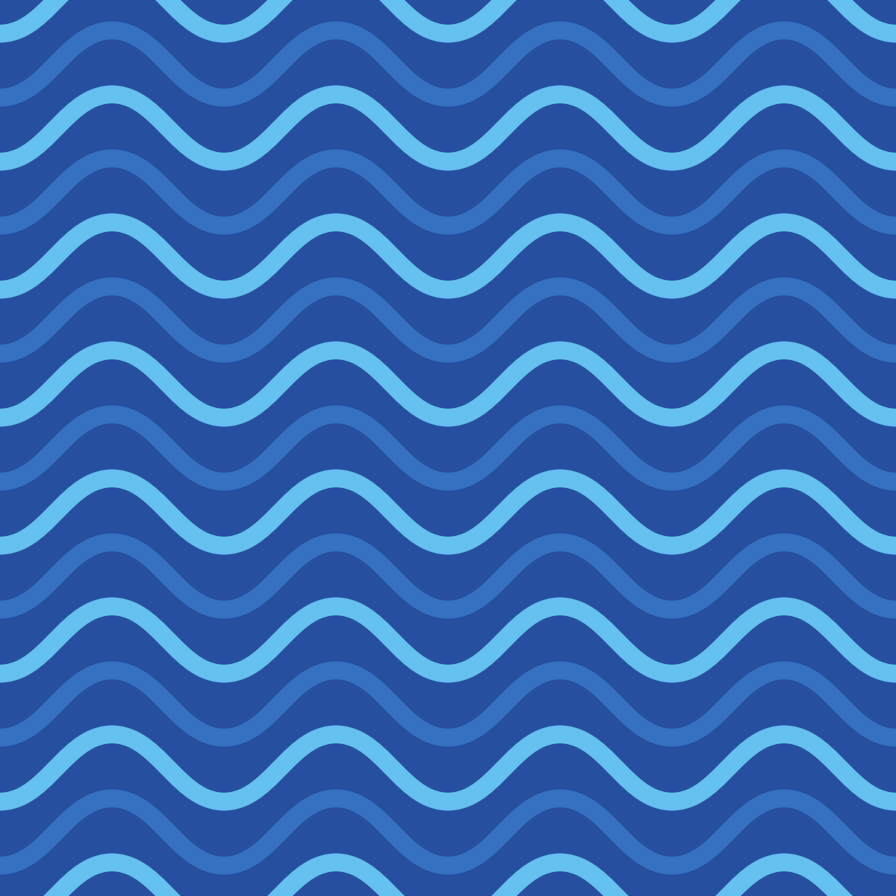
Write a Shadertoy shader that draws this pattern.

```glsl
const float TAU = 6.2831853;
const float WAVES_ACROSS = 4.0;
const float ROWS_DOWN = 7.0;
const float AMPLITUDE = 0.0375;
const float LINE_WIDTH = 0.020;

const vec3 DEEP_BLUE = vec3(0.148, 0.312, 0.622);
const vec3 MID_BLUE = vec3(0.208, 0.442, 0.752);
const vec3 SKY_BLUE = vec3(0.398, 0.760, 0.940);

// Height (x) and slope (y) of a wave with slightly straightened flanks
vec2 waveProfile(float x, float waves, float amplitude) {
    const float THIRD_HARMONIC = 0.02;
    float k = TAU * waves;
    float t = k * x;
    float scale = amplitude / (1.0 - THIRD_HARMONIC);
    float height = -cos(t) + THIRD_HARMONIC * cos(t) * 0.0 - THIRD_HARMONIC * -cos(3.0 * t);
    float slope = sin(t) - 3.0 * THIRD_HARMONIC * sin(3.0 * t);
    return scale * vec2(height, k * slope);
}

// Distance to the nearest wave in a stack of evenly spaced rows
float waveDistance(vec2 p, float waves, float rows, float amplitude) {
    float row = round((p.y - waveProfile(p.x, waves, amplitude).x) * rows);
    p.y -= row / rows;

    // Slide along the curve to the closest point
    float x = p.x;
    for (int i = 0; i < 5; i++) {
        vec2 wave = waveProfile(x, waves, amplitude);
        x += (p.x - x + (p.y - wave.x) * wave.y) / (1.0 + wave.y * wave.y);
    }
    return length(p - vec2(x, waveProfile(x, waves, amplitude).x));
}

// Antialiased coverage of a stroke
float stroke(float dist, float width, float pixel) {
    return 1.0 - smoothstep(-0.75 * pixel, 0.75 * pixel, dist - 0.5 * width);
}

void mainImage(out vec4 fragColor, in vec2 fragCoord) {
    vec2 uv = fragCoord / iResolution.xy;
    float pixel = 1.0 / min(iResolution.x, iResolution.y);
    vec2 halfRow = vec2(0.0, 0.5 / ROWS_DOWN);

    // Bright rows alternate with muted rows
    float bright = waveDistance(uv, WAVES_ACROSS, ROWS_DOWN, AMPLITUDE);
    float muted = waveDistance(uv - halfRow, WAVES_ACROSS, ROWS_DOWN, AMPLITUDE);

    vec3 color = DEEP_BLUE;
    color = mix(color, MID_BLUE, stroke(muted, LINE_WIDTH, pixel));
    color = mix(color, SKY_BLUE, stroke(bright, LINE_WIDTH, pixel));
    fragColor = vec4(color, 1.0);
}
```
